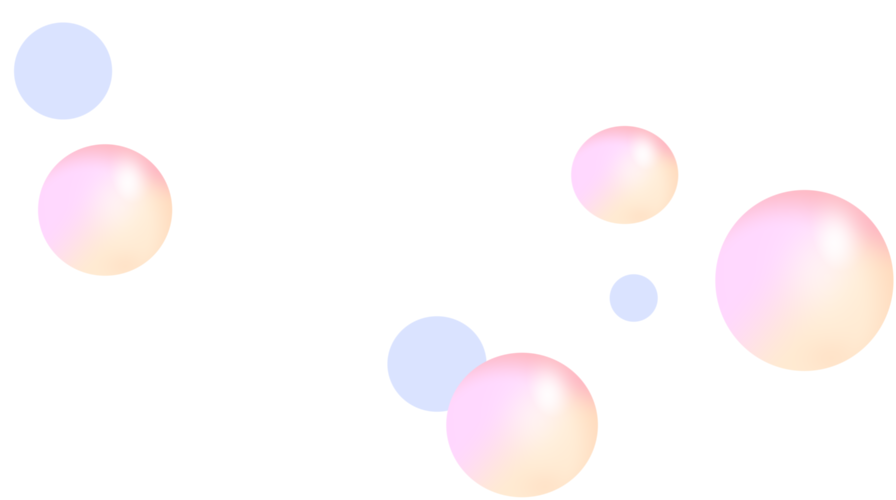
This background is drawn by a Shadertoy shader. Its source:

```glsl
const vec3 PAPER = vec3(1.0);
const vec3 PERIWINKLE = vec3(0.855, 0.89, 1.0);
const vec3 LILAC = vec3(1.0, 0.845, 0.995);
const vec3 CREAM = vec3(1.0, 0.92, 0.825);
const vec3 ROSE = vec3(0.995, 0.72, 0.76);
const vec3 PEACH = vec3(1.0, 0.855, 0.74);
const float ASPECT = 1.79;
const float EDGE_SOFTNESS = 0.002;

// Each shape: centre xy, radii xy, in units of canvas height
const int DISC_COUNT = 3;
const vec4 DISCS[DISC_COUNT] = vec4[](
    vec4(0.126, 0.858, 0.098, 0.097),
    vec4(0.873, 0.272, 0.099, 0.0955),
    vec4(1.266, 0.404, 0.048, 0.0475));

const int PEARL_COUNT = 4;
const vec4 PEARLS[PEARL_COUNT] = vec4[](
    vec4(0.210, 0.580, 0.134, 0.1315),
    vec4(1.248, 0.650, 0.107, 0.098),
    vec4(1.607, 0.439, 0.178, 0.181),
    vec4(1.043, 0.150, 0.1515, 0.1445));

// Position inside a shape, with its rim at length one
vec2 localPoint(vec2 p, vec4 shape) {
    return (p - shape.xy) / shape.zw;
}

float coverage(vec2 q, vec4 shape, float pixel) {
    float dist = (length(q) - 1.0) * min(shape.z, shape.w);
    float blur = max(pixel, EDGE_SOFTNESS);
    return 1.0 - smoothstep(-blur, blur, dist);
}

float glow(vec2 q, vec2 centre, vec2 size) {
    vec2 d = (q - centre) / size;
    return exp(-dot(d, d));
}

vec3 pearlColor(vec2 q) {
    // Diagonal body gradient
    float diagonal = dot(q, vec2(0.75, -0.66));
    vec3 color = mix(LILAC, CREAM, smoothstep(-0.5, 0.5, diagonal));

    // Warm crescent along the top and right rim
    float crescent = smoothstep(0.86, 1.4, length(q - vec2(-0.25, -0.3)));
    vec3 rim = mix(PEACH, ROSE, smoothstep(0.05, 0.65, q.y));
    color = mix(color, rim, crescent);

    // Peach tint near the bottom
    color = mix(color, PEACH, 0.45 * glow(q, vec2(0.3, -0.85), vec2(0.3, 0.22)));

    // White highlight with a soft tail towards the middle
    float shine = 0.9 * glow(q, vec2(0.34, 0.42), vec2(0.24, 0.36));
    float tail = 0.5 * glow(q, vec2(0.18, 0.12), vec2(0.42, 0.5));
    return mix(color, PAPER, max(shine, tail));
}

void mainImage(out vec4 fragColor, in vec2 fragCoord) {
    vec2 p = fragCoord / iResolution.xy * vec2(ASPECT, 1.0);
    float pixel = 0.75 / iResolution.y;
    vec3 color = PAPER;

    // Flat discs behind
    for (int i = 0; i < DISC_COUNT; i++) {
        vec2 q = localPoint(p, DISCS[i]);
        color = mix(color, PERIWINKLE, coverage(q, DISCS[i], pixel));
    }

    // Shaded pearls in front
    for (int i = 0; i < PEARL_COUNT; i++) {
        vec2 q = localPoint(p, PEARLS[i]);
        color = mix(color, pearlColor(q), coverage(q, PEARLS[i], pixel));
    }

    fragColor = vec4(color, 1.0);
}
```
